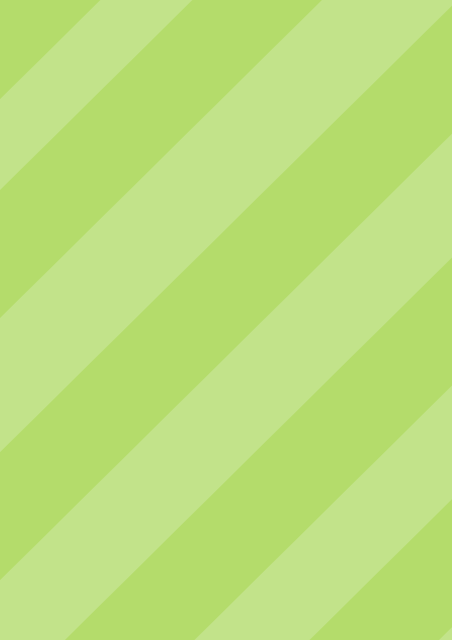
Reproduce this pattern procedurally as a WebGL 1 fragment shader.

```glsl
precision highp float;

// Flat diagonal stripes: pale bands rising to the right over a lime ground.
// The lime gaps are all equal; the first pale band is narrow, the next one is
// the widest, and each later one is a little thinner.

uniform vec2 u_resolution;

const vec3 LIME = vec3(0.706, 0.863, 0.420);
const vec3 PALE = vec3(0.761, 0.890, 0.540);

const int BAND_COUNT = 5;
const float SLOPE = 0.988;         // rise of a stripe per unit of width
const float FIRST_START = 0.155;   // lengths are in canvas heights
const float GAP = 0.2;
const float NARROW_WIDTH = 0.142;
const float WIDEST_WIDTH = 0.2096;
const float THINNING = 0.016;

// Width of a pale band, counted from the top left corner.
float bandWidth(float index) {
  float tapered = WIDEST_WIDTH - THINNING * (index - 1.0);
  return index < 0.5 ? NARROW_WIDTH : tapered;
}

// Smoothed coverage of the interval from start to start + width.
float bandMask(float t, float start, float width, float blur) {
  float inside = 0.5 * width - abs(t - start - 0.5 * width);
  return clamp(inside / blur + 0.5, 0.0, 1.0);
}

// Coverage of all pale bands along the stripe axis.
float stripes(float t, float blur) {
  float start = FIRST_START;
  float mask = 0.0;
  for (int i = 0; i < BAND_COUNT; i++) {
    float width = bandWidth(float(i));
    mask = max(mask, bandMask(t, start, width, blur));
    start += width + GAP;
  }
  return mask;
}

void main() {
  vec2 p = gl_FragCoord.xy / u_resolution.y;

  // Axis across the stripes, zero at the top left corner.
  float t = 1.0 - p.y + SLOPE * p.x;
  float pixel = length(vec2(SLOPE, 1.0)) / u_resolution.y;

  gl_FragColor = vec4(mix(LIME, PALE, stripes(t, pixel)), 1.0);
}
```
